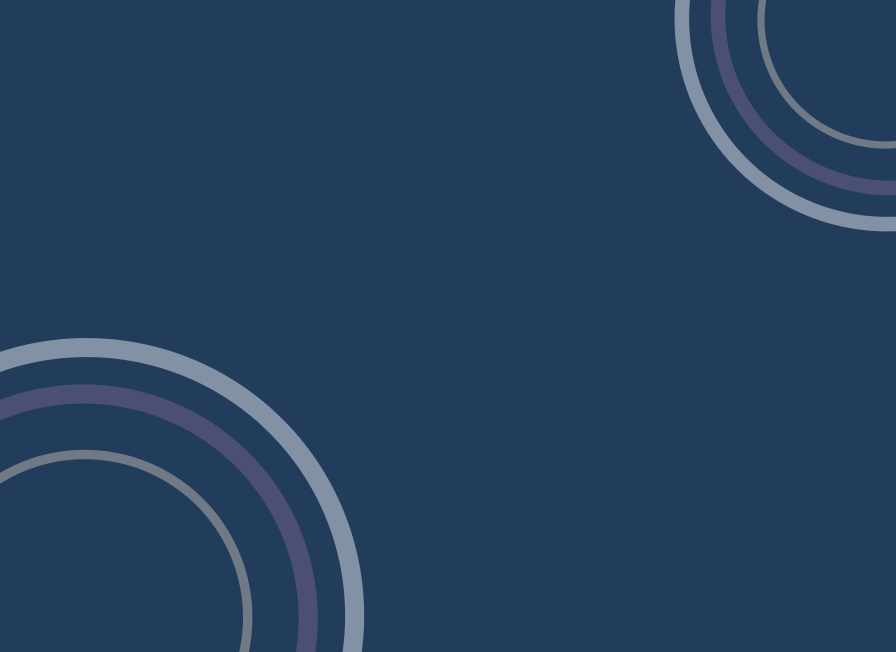
Write a Shadertoy shader that draws this background.

```glsl
// Flat navy backdrop with three thin rings in each of two opposite corners.
// Each ring is an antialiased circle distance band; the top-right set is the
// bottom-left set turned half a circle and scaled down.

const vec3 NAVY   = vec3(0.133, 0.239, 0.361);
const vec3 SILVER = vec3(0.512, 0.570, 0.642);
const vec3 PLUM   = vec3(0.294, 0.310, 0.443);
const vec3 GREY   = vec3(0.440, 0.478, 0.530);

// Coverage of a ring with the given mid-line radius and half thickness
float ring(vec2 p, vec2 center, float radius, float halfWidth, float pixel) {
    float d = abs(length(p - center) - radius) - halfWidth;
    return clamp(0.5 - d / pixel, 0.0, 1.0);
}

// Three nearly concentric rings; the shifts nudge the two inner centers
vec3 ringTrio(vec3 base, vec2 p, vec2 center, float scale,
              float plumShift, float greyShift, float pixel) {
    vec3 color = base;
    color = mix(color, SILVER,
                ring(p, center, 0.4113 * scale, 0.0146 * scale, pixel));
    color = mix(color, PLUM,
                ring(p, center + plumShift, 0.3446 * scale, 0.0147 * scale, pixel));
    color = mix(color, GREY,
                ring(p, center + greyShift, 0.2500 * scale, 0.0072 * scale, pixel));
    return color;
}

void mainImage(out vec4 fragColor, in vec2 fragCoord) {
    // Canvas height is one unit
    float pixel = 1.0 / iResolution.y;
    vec2 p = fragCoord * pixel;
    vec2 topRight = iResolution.xy * pixel;

    // Large set at the bottom left, smaller set seen from the top right
    vec3 color = ringTrio(NAVY, p, vec2(0.1326, 0.0556), 1.0,
                          -0.0045, -0.0027, pixel);
    color = ringTrio(color, topRight - p, vec2(0.0134, 0.0287), 0.766,
                     -0.0044, 0.0022, pixel);

    fragColor = vec4(color, 1.0);
}
```
